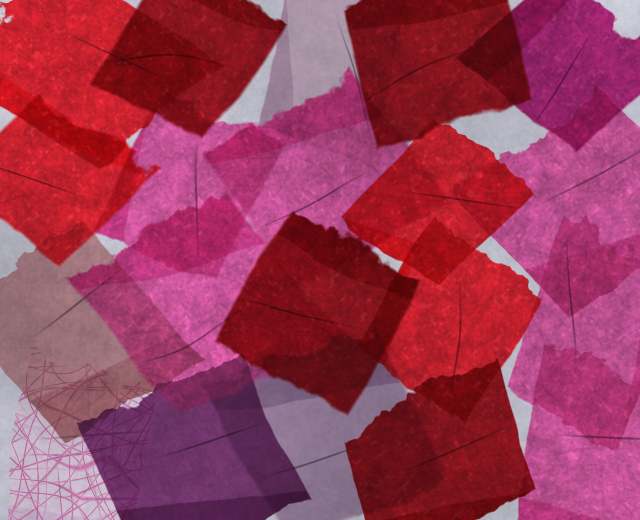
Write a Shadertoy shader that draws this texture.

```glsl
// Backlit collage of torn, overlapping tissue paper in reds, pinks and pale greys

#define COLS 5
#define ROWS 4
#define SEED 3.7
#define PIECE_MIN 0.118   // half size of the smallest sheet
#define PIECE_MAX 0.178   // half size of the largest sheet
#define JITTER 0.07       // scatter of the sheet centres
#define TILT 0.56         // main slant of the sheets, radians
#define TURN 0.55         // spread around that slant
#define TEAR 0.085        // roughness of torn sides
#define GRAIN 0.36        // contrast of the paper pulp
#define FOLD 0.50         // depth of dye in doubled paper
#define CREASE 0.40       // darkness of thin creases

const int KINDS = 9;
const vec3 BACKLIGHT = vec3(0.76, 0.76, 0.81);

// Tints: white, grey, beige, lavender, violet, pink, magenta, red, dark red
const vec3[KINDS] TINT = vec3[KINDS](
    vec3(0.77, 0.72, 0.78), vec3(0.68, 0.60, 0.67), vec3(0.65, 0.48, 0.51),
    vec3(0.56, 0.47, 0.58), vec3(0.42, 0.20, 0.40), vec3(0.76, 0.32, 0.58),
    vec3(0.60, 0.14, 0.42), vec3(0.78, 0.13, 0.18), vec3(0.54, 0.08, 0.12));

// Kind of sheet in each grid cell, top row first
const int[COLS * ROWS] SHEET = int[COLS * ROWS](
    7, 8, 1, 8, 6,
    7, 5, 5, 7, 5,
    2, 5, 8, 7, 5,
    0, 4, 3, 8, 5);

float hash(vec2 p) {
    vec3 q = fract(p.xyx * 0.1031);
    q += dot(q, q.yzx + 33.33);
    return fract((q.x + q.y) * q.z);
}

float noise(vec2 p) {
    vec2 i = floor(p), f = fract(p);
    f = f * f * (3.0 - 2.0 * f);
    return mix(mix(hash(i), hash(i + vec2(1, 0)), f.x),
               mix(hash(i + vec2(0, 1)), hash(i + vec2(1, 1)), f.x), f.y);
}

mat2 turn(float a) {
    return mat2(cos(a), -sin(a), sin(a), cos(a));
}

float fbm(vec2 p) {
    float sum = 0.0, amp = 0.5;
    for (int i = 0; i < 4; i++) {
        sum += amp * noise(p);
        p = turn(0.6) * p * 2.1 + 17.3;
        amp *= 0.5;
    }
    return sum;
}

// Tangle of long, gently curved hairs in many directions
float hairs(vec2 p, float px) {
    float ink = 0.0;
    for (int i = 0; i < 12; i++) {
        float k = float(i);
        vec2 q = turn(k * 0.83) * p + k * 3.7;
        float row = q.y * 19.0 + 2.2 * noise(q * 6.0);
        float gap = abs(fract(row) - 0.5) / 19.0;
        float strand = smoothstep(0.4, 0.65, noise(vec2(q.x * 5.0, floor(row) * 3.3 + k)));
        ink = max(ink, strand * (1.0 - smoothstep(0.0, 0.0008 + px, gap)));
    }
    return ink;
}

// Light through a sheet: part dyed surface, part filtered from below
vec3 layTissue(vec3 below, vec3 tint) {
    float light = dot(below, vec3(0.3, 0.59, 0.11)) / 0.76;
    vec3 surface = tint * mix(0.45, 1.0, min(light, 1.0));
    return mix(surface, below * tint / BACKLIGHT, 0.45);
}

void mainImage(out vec4 fragColor, in vec2 fragCoord) {
    float px = 1.0 / iResolution.y;
    vec2 p = fragCoord * px;
    float aspect = iResolution.x * px;

    // Noise shared by all sheets
    float tearA = fbm(p * 15.0 + 3.0) - 0.47;
    float tearB = fbm(p * 23.0 + 51.0) - 0.47;
    vec2 warp = vec2(noise(p * 6.0 + 9.0), noise(p * 6.0 + 77.0)) - 0.5;
    float hair = hairs(p, px);
    vec3 col = BACKLIGHT * (0.95 + 0.1 * warp.x);

    // Sheets, pale kinds at the bottom and reds on top
    for (int kind = 0; kind < KINDS; kind++)
    for (int cell = 0; cell < COLS * ROWS; cell++) {
        if (SHEET[cell] != kind) continue;
        vec2 id = vec2(cell % COLS, cell / COLS);
        vec2 key = id * 7.0 + SEED;
        vec4 rnd = vec4(hash(key), hash(key + 11.3), hash(key + 23.9), hash(key + 41.1));
        vec2 centre = (id + 0.5) / vec2(COLS, ROWS);
        centre = vec2(centre.x * aspect, 1.0 - centre.y) + (rnd.xy - 0.5) * JITTER;

        // Slanted, skewed quad with two torn and two cut sides
        float slant = (rnd.w < 0.5 ? -TILT : TILT) + (rnd.z - 0.5) * TURN;
        vec2 q = turn(slant) * (p - centre + 0.022 * warp);
        q.x += q.y * (rnd.x - 0.5) * 0.6;
        vec2 size = mix(vec2(PIECE_MIN), vec2(PIECE_MAX), rnd.wx);
        float tear = mix(tearA, tearB, rnd.x) * TEAR;
        vec2 side = abs(q) - size + tear * vec2(0.12, q.y > 0.0 ? 1.0 : 0.4);
        float soft = max(px, mix(0.001, 0.006, rnd.y * rnd.y));
        float cover = 1.0 - smoothstep(-soft, soft, max(side.x, side.y));

        // Doubled strip and a wandering crease, roughly along the sides
        vec2 across = turn(floor(rnd.y * 4.0) * 1.5708 + (rnd.w - 0.5) * 0.7) * vec2(1.0, 0.0);
        float along = dot(q, vec2(-across.y, across.x));
        float bend = dot(q, across) + 0.02 * warp.y;
        float fold = smoothstep(-px, px, bend - 0.075 - 0.03 * rnd.z + 0.1 * tear);
        float crease = 1.0 - smoothstep(0.0, 0.0015 + px, abs(bend + 0.05 * rnd.x + 0.2 * along));
        crease *= smoothstep(0.14, 0.02, abs(along - 0.04));

        vec3 sheet = layTissue(col, TINT[kind]);
        sheet *= mix(vec3(1.0), TINT[kind] / 0.84, FOLD * fold) * (1.0 - CREASE * crease);
        if (kind == 0) sheet = mix(sheet, vec3(0.72, 0.32, 0.57), 0.75 * hair);
        col = mix(col, sheet, cover);
    }

    // Paper pulp: soft mottling, fine grain and bright flecks, strongest in dyed sheets
    float dye = smoothstep(0.05, 0.4, col.r - col.g);
    float mottle = fbm(turn(0.5) * p * 38.0) - 0.47;
    float grain = noise(turn(0.9) * p * 190.0) - 0.5;
    float fleck = smoothstep(0.72, 0.95, noise(turn(0.7) * p * 120.0 + 7.0));
    col *= 1.0 + GRAIN * mix(0.3, 1.0, dye) * (mottle + 0.45 * grain);
    col += dye * fleck * vec3(0.07, 0.045, 0.05) * (0.3 + col.r);
    col *= 1.0 - 0.06 * hair * dye;

    // Uneven light
    col *= 0.94 + 0.16 * noise(p * 2.6 + 4.0);
    fragColor = vec4(clamp(col, 0.0, 1.0), 1.0);
}
```
